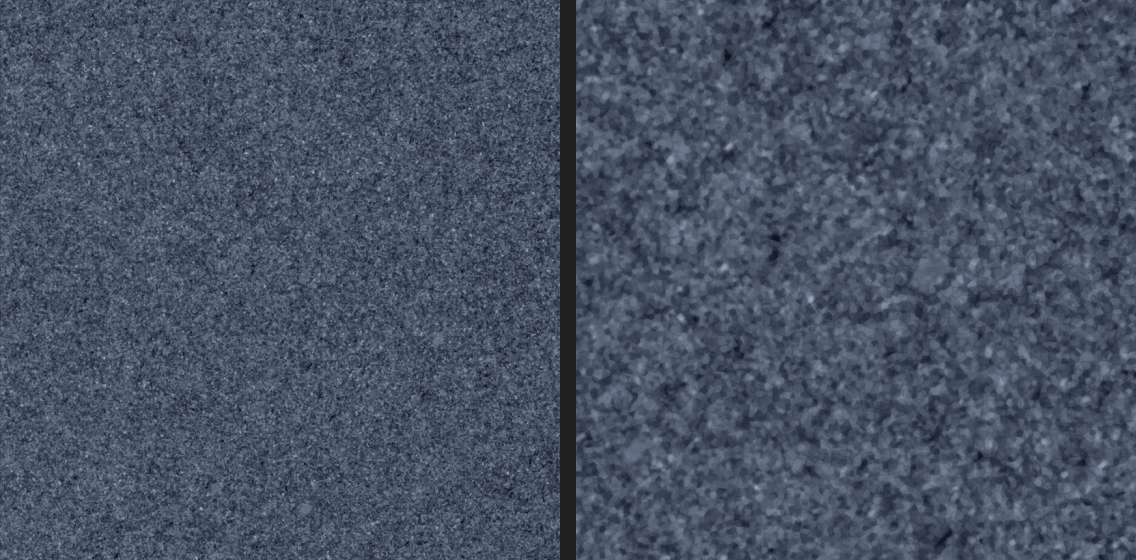
Left: the whole. Right: its middle third, enlarged.
Give the GLSL for this texture, as a WebGL 2 fragment shader.

```glsl
#version 300 es
precision highp float;
// Fine blue-grey asphalt: packed grains, pale chips, bright specks and short dark cracks.

uniform vec2 u_resolution;
out vec4 fragColor;

const vec3 SHADOW = vec3(0.13, 0.16, 0.22);
const vec3 LIGHT = vec3(0.45, 0.50, 0.58);

vec3 hash3(vec2 p) {
    vec3 q = fract(p.xyx * vec3(0.1031, 0.1030, 0.0973));
    q += dot(q, q.yxz + 33.33);
    return fract((q.xxy + q.yzz) * q.zyx);
}

mat2 rotation(float angle) {
    float c = cos(angle), s = sin(angle);
    return mat2(c, -s, s, c);
}

// Layered sines, roughly -1 to 1
float waves(vec2 p) {
    float sum = 0.0, amplitude = 0.5;
    for (int i = 0; i < 4; i++) {
        sum += amplitude * sin(p.x + 1.7 * sin(p.y)) * cos(p.y - 1.3 * sin(p.x * 0.8));
        p = rotation(0.9) * p * 1.83 + 2.7;
        amplitude *= 0.62;
    }
    return sum;
}

// Cellular grains: x = softly blended tone, y = darkness of the gap between grains
vec2 grains(vec2 p, float blend) {
    vec2 base = floor(p);
    float nearest = 9.0, second = 9.0, tone = 0.0, total = 0.0;
    for (int j = -1; j <= 1; j++) {
        for (int i = -1; i <= 1; i++) {
            vec2 cell = base + vec2(i, j);
            vec3 h = hash3(cell);
            float d = length(p - cell - h.xy);
            float weight = exp(-blend * d);
            tone += weight * h.z;
            total += weight;
            second = min(second, max(nearest, d));
            nearest = min(nearest, d);
        }
    }
    return vec2(tone / total, 1.0 - smoothstep(0.0, 0.25, second - nearest));
}

// Scattered angular flakes, one at most per cell; radius and softness in cells
float flakes(vec2 p, float cover, float radius, float stretch, float angle, float spread, float softness) {
    vec2 base = floor(p);
    float mask = 0.0;
    for (int j = -1; j <= 1; j++) {
        for (int i = -1; i <= 1; i++) {
            vec2 cell = base + vec2(i, j);
            vec3 place = hash3(cell);
            vec3 form = hash3(cell + 71.0);
            vec2 d = p - cell - 0.15 - 0.7 * place.xy;
            d = abs(rotation(angle + spread * (form.x - 0.5)) * d) / vec2(stretch, 1.0);
            float size = mix(length(d), max(d.x, d.y), 0.5) - radius * (0.5 + form.y);
            float flake = 1.0 - smoothstep(-softness, softness, size);
            mask = max(mask, flake * (0.35 + 0.65 * form.z) * step(place.z, cover));
        }
    }
    return mask;
}

void main() {
    vec2 uv = gl_FragCoord.xy / min(u_resolution.x, u_resolution.y);
    vec2 warp = vec2(waves(uv * 190.0), waves(uv.yx * 190.0 + 5.0));
    vec2 rough = uv + 0.0016 * warp;

    // Uneven wear: rougher patches, slightly more toward the right
    float patches = waves(uv * 13.0 + 3.0);
    float wear = clamp(0.45 + 0.45 * patches + 0.25 * (uv.x - 0.5), 0.0, 1.0);

    // Packed aggregate at three sizes
    vec2 fine = grains(uv * 300.0, 9.0);
    vec2 medium = grains(rough * 175.0 + 37.0, 8.0);
    vec2 coarse = grains(rough * 72.0 + 91.0, 7.0);
    float tone = 0.334;
    tone += 0.18 * (fine.x - 0.5);
    tone += 0.14 * (medium.x - 0.5);
    tone += 0.08 * (coarse.x - 0.5);
    tone -= (0.02 + 0.045 * wear) * medium.y;
    tone += 0.012 * waves(uv * 5.0 + 8.0) + 0.012 * (0.5 - uv.x);

    // Dark pits and short, mostly rising cracks
    float pits = flakes(rough * 95.0 + 13.0, 0.12 + 0.25 * wear, 0.15, 1.5, 0.6, 3.0, 0.12);
    float cracks = flakes(rough * 50.0 + 57.0, 0.08 + 0.34 * wear, 0.07, 4.0, 0.7, 2.2, 0.06);
    tone -= 0.13 * pits + 0.15 * cracks;

    // Pale stone chips, from common small ones to rare large ones
    float chips = flakes(rough * 46.0 + 23.0, 0.16, 0.14, 1.4, 0.8, 3.1, 0.08);
    float stones = flakes(rough * 17.0 + 43.0, 0.06, 0.10, 1.6, 0.9, 1.6, 0.03);
    tone = mix(tone, 0.42, 0.45 * chips);
    tone = mix(tone, 0.47, 0.75 * stones);

    // Bright mineral specks
    float specks = flakes(uv * 115.0 + 19.0, 0.30, 0.16, 1.5, 0.8, 3.1, 0.14);
    float glints = flakes(uv * 60.0 + 67.0, 0.12, 0.08, 1.8, 1.1, 2.6, 0.07);
    tone += 0.17 * specks + 0.24 * glints;

    float level = clamp((tone - SHADOW.g) / (LIGHT.g - SHADOW.g), -0.25, 1.45);
    fragColor = vec4(mix(SHADOW, LIGHT, level), 1.0);
}
```
